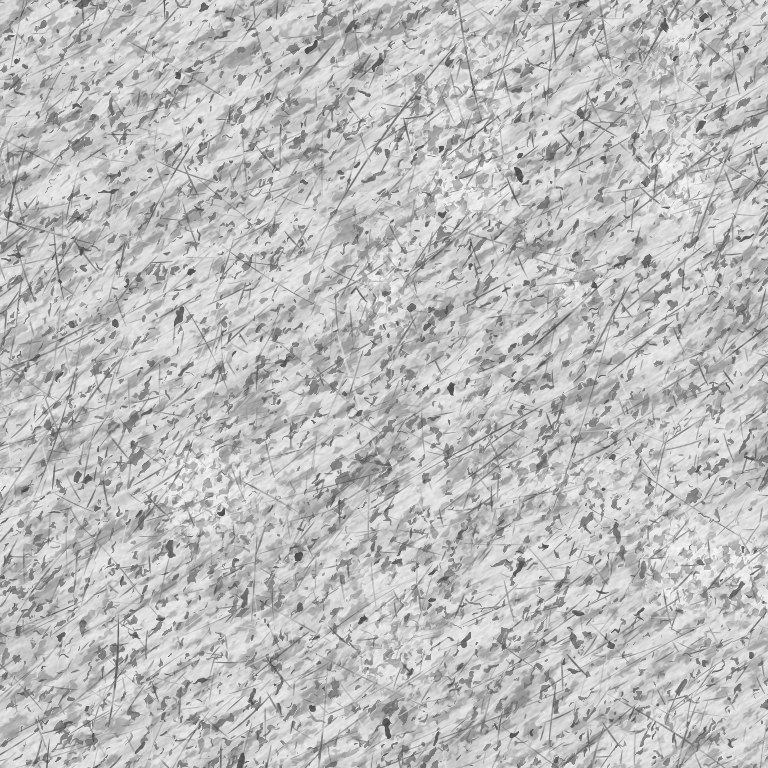
Reproduce this texture procedurally as a WebGL 2 fragment shader.

```glsl
#version 300 es
precision highp float;
// Worn, scratched pale metal in greys: stretched noise gives brushed smudges
// and crisp mottled flecks, while jittered cells scatter tapered marks that
// serve as pits (short, thick) and scratches (long, thin).

#define BASE_TONE 0.882
#define PIT_TONE 0.29
#define SCRATCH_TONE 0.31
#define FLECK_TONE 0.42
#define BRUSH_ANGLE 0.64
#define SMUDGE_DEPTH 0.10
#define MOTTLE_DEPTH 0.16
#define RAGGEDNESS 0.006
#define SCRATCH_WIDTH 0.0012
#define GRAIN 0.08

uniform vec2 u_resolution;
out vec4 fragColor;

vec3 hash3(vec2 p) {
  vec3 q = fract(p.xyx * vec3(0.1031, 0.1030, 0.0973));
  q += dot(q, q.yxz + 33.33);
  return fract((q.xxy + q.yzz) * q.zyx);
}

float noise(vec2 p) {
  vec2 i = floor(p), f = fract(p);
  f = f * f * (3.0 - 2.0 * f);
  float low = mix(hash3(i).x, hash3(i + vec2(1, 0)).x, f.x);
  float high = mix(hash3(i + vec2(0, 1)).x, hash3(i + vec2(1, 1)).x, f.x);
  return mix(low, high, f.y);
}

// Coordinates along and across a given heading
vec2 align(vec2 p, float angle) {
  float c = cos(angle), s = sin(angle);
  return vec2(c * p.x + s * p.y, c * p.y - s * p.x);
}

float fbm(vec2 p) {
  float sum = 0.0, weight = 0.55;
  for (int i = 0; i < 3; i++) {
    sum += weight * noise(p + 100.0);
    p = align(p, 0.4) * 2.03 + 17.3;
    weight *= 0.52;
  }
  return sum;
}

// Tapered, slightly bent marks, one per cell; size is half length, half width
float marks(vec2 p, float cells, float seed, float density, vec2 size,
            float heading, float spread, float pixel) {
  vec2 home = floor(p * cells);
  float cover = 0.0;
  for (int y = -1; y <= 1; y++)
  for (int x = -1; x <= 1; x++) {
    vec2 id = home + vec2(x, y);
    vec3 place = hash3(id + seed), shape = hash3(id + seed + 71.0);
    if (place.z > density) continue;
    float angle = heading + spread * 2.0 * (shape.x + shape.y - 1.0);
    vec2 d = align(p - (id + place.xy) / cells, angle);
    float reach = size.x * mix(0.3, 1.0, shape.z * shape.z);
    float t = d.x / reach;
    d.y += (shape.x - 0.5) * 0.12 * reach * t * t;
    float width = size.y * mix(0.4, 1.0, shape.y) * sqrt(max(0.0, 1.0 - t * t));
    float ink = clamp((width - abs(d.y)) / pixel + 0.5, 0.0, 1.0);
    ink = min(ink, 2.0 * width / pixel);
    cover = max(cover, ink * mix(0.4, 1.0, place.z / density));
  }
  return cover;
}

void main() {
  float side = min(u_resolution.x, u_resolution.y);
  vec2 p = gl_FragCoord.xy / side;
  float pixel = 1.0 / side;
  vec2 brushed = align(p, BRUSH_ANGLE);
  vec2 ragged = p + RAGGEDNESS * (vec2(noise(p * 170.0), noise(p * 170.0 + 57.0)) - 0.5);

  // Brushed smudges, broad and streaky
  float smudge = 0.4 * fbm(brushed * vec2(9.0, 32.0))
               + 0.6 * fbm(align(p, 0.5) * vec2(16.0, 130.0) + 31.0);
  float tone = BASE_TONE - SMUDGE_DEPTH * smoothstep(0.35, 0.66, smudge);

  // Soft bands of parallel brushing
  float band = marks(p, 4.0, 211.0, 0.7, vec2(0.24, 0.014), 0.6, 0.3, 0.012);
  tone -= 0.12 * band * smoothstep(0.35, 0.65, noise(brushed * vec2(9.0, 260.0) + 60.0));

  // Mottling with crisp rims, and sparse dark flecks
  float wear = smoothstep(0.25, 0.7, noise(p * 55.0 + 80.0));
  float mottle = fbm(align(ragged, 0.7) * vec2(50.0, 115.0) + 9.0) + 0.35 * (smudge - 0.5);
  tone -= MOTTLE_DEPTH * smoothstep(0.5, 0.68, mottle);
  float fleck = fbm(align(ragged, 0.95) * vec2(70.0, 135.0) + 43.0)
              + 0.25 * (smudge - 0.5) + 0.06 * (wear - 0.5);
  tone = mix(tone, FLECK_TONE, 0.75 * smoothstep(0.65, 0.72, fleck));

  // Bright crumbled patches
  float patchArea = smoothstep(0.66, 0.86, noise(p * 8.0 + 5.0) + 0.5 * (smudge - 0.5));
  float crumble = fbm(align(ragged, 1.1) * vec2(110.0, 150.0) + 20.0);
  tone = mix(tone, mix(0.55, 0.98, smoothstep(0.36, 0.5, crumble)), 0.55 * patchArea);

  // Pale scratches
  float pale = marks(p, 6.0, 307.0, 0.8, vec2(0.15, 0.0018), 0.7, 0.7, pixel);
  pale = max(pale, marks(p, 19.0, 331.0, 0.8, vec2(0.05, 0.0012), 0.9, 0.8, pixel));
  tone = mix(tone, 0.9, 0.65 * pale);

  // Dark scratches: long, medium, parallel, fine, steep and crossing
  float w = SCRATCH_WIDTH;
  float cut = 0.85 * marks(p, 4.0, 11.0, 0.9, vec2(0.24, w * 1.2), 0.56, 0.25, pixel);
  cut = max(cut, 0.85 * marks(p, 9.0, 47.0, 0.85, vec2(0.105, w * 1.1), 0.62, 0.4, pixel));
  cut = max(cut, 0.8 * marks(p, 14.0, 61.0, 0.85, vec2(0.068, w), 0.58, 0.2, pixel));
  cut = max(cut, 0.8 * marks(p, 22.0, 89.0, 0.8, vec2(0.044, w), 0.8, 0.8, pixel));
  cut = max(cut, 0.8 * marks(p, 34.0, 113.0, 0.8, vec2(0.028, w), 0.9, 0.9, pixel));
  cut = max(cut, 0.95 * marks(p, 5.0, 131.0, 0.5, vec2(0.15, w * 1.2), 1.5, 0.2, pixel));
  cut = max(cut, 0.8 * marks(p, 7.0, 173.0, 0.6, vec2(0.13, w), 2.5, 0.3, pixel));
  tone = mix(tone, SCRATCH_TONE, cut * mix(0.4, 1.0, wear));

  // Ragged pits, large and small
  float pits = marks(ragged, 27.0, 401.0, 0.36, vec2(0.0145, 0.0042), 0.75, 0.7, pixel);
  pits = max(pits, 0.9 * marks(ragged, 58.0, 503.0, 0.36, vec2(0.0085, 0.0019), 0.75, 0.8, pixel));
  tone = mix(tone, PIT_TONE, 0.95 * pits);

  // Fine brushed grain
  tone += GRAIN * (noise(brushed * vec2(190.0, 400.0)) - 0.5);
  fragColor = vec4(vec3(clamp(tone, 0.0, 1.0)), 1.0);
}
```
